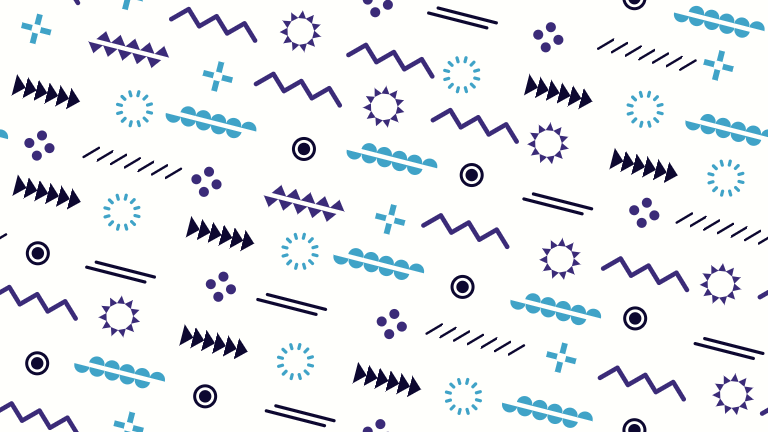
Write a WebGL 1 fragment shader that draws this pattern.

```glsl
precision highp float;
// Scattered geometric confetti: zigzags, arrow rows, scallops, rings and bursts.
// A sheared, jittered lattice that wraps on the canvas alternates wide and small
// motifs; each motif is a distance function in one common tilted frame.

uniform vec2 u_resolution;

const vec2 TILE = vec2(768.0, 432.0);  // design units across the canvas
const vec2 CELLS = vec2(9.0, 8.0);     // lattice columns and rows
const float SHEAR_ROWS = 3.0;          // whole rows dropped across the canvas
const vec2 JITTER = vec2(0.20, 0.22);  // full wander, as a share of a cell
const float TILT = 0.25;               // clockwise lean of every motif
const float TAU = 6.2831853;

const vec3 PAPER = vec3(1.0, 1.0, 0.99);
const vec3 INK = vec3(0.05, 0.03, 0.19);
const vec3 CYAN = vec3(0.25, 0.64, 0.78);
const vec3 PURPLE = vec3(0.23, 0.17, 0.47);

vec2 hash22(vec2 p) {
  vec3 q = fract(p.xyx * vec3(0.1031, 0.1030, 0.0973));
  q += dot(q, q.yzx + 33.33);
  return fract((q.xx + q.yz) * q.zy);
}

// Repeats and folds
float repeatRow(float x, float pitch, float first, float last) {
  return x - pitch * clamp(floor(x / pitch + 0.5), first, last);
}

vec2 repeatAround(vec2 p, float count) {
  float sector = TAU / count;
  float a = mod(atan(p.y, p.x) + 0.5 * sector, sector) - 0.5 * sector;
  return length(p) * vec2(cos(a), sin(a));
}

vec2 foldCross(vec2 p) {
  p = abs(p);
  return vec2(max(p.x, p.y), min(p.x, p.y));
}

// Basic distances
float segment(vec2 p, vec2 a, vec2 b) {
  vec2 ab = b - a;
  return length(p - a - ab * clamp(dot(p - a, ab) / dot(ab, ab), 0.0, 1.0));
}

float box(vec2 p, vec2 halfSize) {
  vec2 q = abs(p) - halfSize;
  return length(max(q, 0.0)) + min(max(q.x, q.y), 0.0);
}

// Base on the y axis, tip at (len, 0)
float triangle(vec2 p, float len, float halfBase) {
  float side = dot(vec2(p.x - len, abs(p.y)), normalize(vec2(halfBase, len)));
  return max(-p.x, side);
}

// Wide motifs
float zigzag(vec2 p) {
  p.x = abs(repeatRow(p.x, 28.8, -1.0, 1.0));
  return segment(p, vec2(0.0, 7.0), vec2(14.4, -7.0)) - 2.3;
}

float arrowRow(vec2 p) {
  float pitch = 11.2;
  p.x = repeatRow(p.x - 0.5 * pitch, pitch, -3.0, 2.0);
  return triangle(p + vec2(0.5 * pitch, 0.0), pitch + 0.5, 11.0);
}

// Two opposed rows, shifted apart, with a bare stripe between them
vec2 splitRows(vec2 p, float shift, float pitch) {
  float side = p.y < 0.0 ? -1.0 : 1.0;
  return vec2(repeatRow(p.x - side * shift, pitch, -2.0, 2.0), abs(p.y) - 2.2);
}

float scallops(vec2 p) {
  p = splitRows(p, 7.0, 15.6);
  return max(length(p) - 7.8, -p.y);
}

float teeth(vec2 p) {
  return triangle(splitRows(p, 3.5, 15.0).yx, 10.0, 7.5);
}

float doubleLine(vec2 p) {
  p *= p.y < 0.0 ? -1.0 : 1.0;
  return segment(p, vec2(-26.0, 3.6), vec2(34.0, 3.6)) - 1.6;
}

float slashes(vec2 p) {
  p.x = repeatRow(p.x, 14.1, -3.0, 3.0);
  return segment(p, vec2(-6.3), vec2(6.3)) - 1.2;
}

// Small motifs
float target(vec2 p) {
  float r = length(p);
  return min(r - 6.2, abs(r - 10.5) - 1.5);
}

float fourDots(vec2 p) { return length(foldCross(p) - vec2(10.4, 0.0)) - 5.0; }
float splitPlus(vec2 p) { return box(foldCross(p) - vec2(9.7, 0.0), vec2(5.3, 2.9)); }
float sun(vec2 p) { return triangle(repeatAround(p, 11.0) - vec2(13.0, 0.0), 8.0, 4.0); }
float burst(vec2 p) {
  return segment(repeatAround(p, 12.0), vec2(13.5, 0.0), vec2(17.5, 0.0)) - 1.6;
}

// Colour in rgb, distance in a; rank 0..35 shares the kinds out evenly
vec4 wideMotif(vec2 p, float rank) {
  if (rank < 9.0) return vec4(PURPLE, zigzag(p));
  if (rank < 16.0) return vec4(INK, arrowRow(p));
  if (rank < 24.0) return vec4(CYAN, scallops(p));
  if (rank < 30.0) return vec4(INK, doubleLine(p));
  if (rank < 34.0) return vec4(INK, slashes(p));
  return vec4(PURPLE, teeth(p));
}

vec4 smallMotif(vec2 p, float rank) {
  if (rank < 8.0) return vec4(INK, target(p));
  if (rank < 15.0) return vec4(PURPLE, fourDots(p));
  if (rank < 21.0) return vec4(CYAN, splitPlus(p));
  if (rank < 28.0) return vec4(PURPLE, sun(p));
  return vec4(CYAN, burst(p));
}

void main() {
  vec2 cellSize = TILE / CELLS;
  float slope = SHEAR_ROWS / CELLS.x;
  float pixel = TILE.y / u_resolution.y;
  vec2 grid = gl_FragCoord.xy / u_resolution * CELLS;
  grid.y += slope * grid.x;
  mat2 tilt = mat2(cos(TILT), sin(TILT), -sin(TILT), cos(TILT));
  vec3 color = PAPER;

  for (int j = -1; j <= 1; j++) {
    for (int i = -1; i <= 1; i++) {
      vec2 cell = floor(grid) + vec2(float(i), float(j));
      // Wrapped identity, so opposite edges share their motifs
      vec2 id = cell - floor((cell.x + 0.5) / CELLS.x) * vec2(CELLS.x, SHEAR_ROWS);
      id.y = floor(mod(id.y + 0.5, CELLS.y));
      vec2 p = grid - cell - 0.5 - (hash22(id + 7.0) - 0.5) * JITTER;
      p.y -= slope * p.x;
      p = tilt * (p * cellSize);
      float rank = floor(mod(5.0 * floor((id.x * CELLS.y + id.y) / 2.0) + 0.5, 36.0));
      bool wide = mod(id.x + id.y + 0.5, 2.0) < 1.0;
      vec4 motif = wide ? wideMotif(p, rank) : smallMotif(p, rank);
      color = mix(color, motif.rgb, clamp(0.5 - motif.a / pixel, 0.0, 1.0));
    }
  }
  gl_FragColor = vec4(color, 1.0);
}
```
